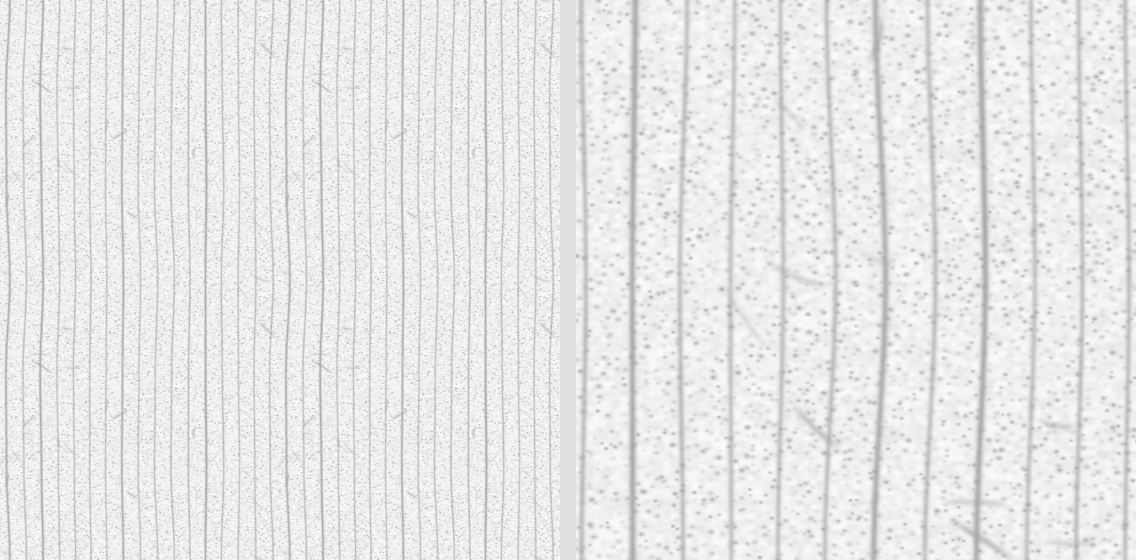
Left: the whole. Right: its middle third, enlarged.
Reproduce this texture procedurally as a Shadertoy shader.

```glsl
const float TAU = 6.2831853;
const float TILES = 2.0;    // repeats across and down
const float LINES = 17.0;   // laid lines in one repeat
const int FIBRES = 20;      // loose fibres in one repeat
const vec3 PAPER = vec3(0.982);
const vec3 INK = vec3(0.64);
const vec3 FIBRE = vec3(0.70);

float hash(vec2 p) {
    vec3 q = fract(p.xyx * vec3(0.1031, 0.1030, 0.0973));
    q += dot(q, q.yzx + 33.33);
    return fract((q.x + q.y) * q.z);
}

// Value noise over the unit tile, wrapping after a whole number of cells
float wrapNoise(vec2 uv, vec2 cells, float seed) {
    vec2 p = uv * cells;
    vec2 i = floor(p);
    vec2 f = fract(p);
    f = f * f * (3.0 - 2.0 * f);
    vec2 a = mod(i, cells) + seed;
    vec2 b = mod(i + 1.0, cells) + seed;
    return mix(mix(hash(a), hash(vec2(b.x, a.y)), f.x),
               mix(hash(vec2(a.x, b.y)), hash(b), f.x), f.y);
}

float softStroke(float dist, float width) {
    float t = dist / width;
    return exp(-t * t);
}

// Gently wavering vertical lines, some heavier than the rest
float laidLines(vec2 uv, float pixel) {
    float sway = (wrapNoise(uv, vec2(5.0, 3.0), 11.0) - 0.5) * 0.018;
    float x = (uv.x + sway) * LINES;
    float id = mod(floor(x), LINES);
    float heavy = 1.0 - step(0.5, mod(mod(id + 15.0, LINES), 5.0));
    float width = max(mix(0.0035, 0.0042, heavy), 0.7 * pixel);
    float wear = 0.93 + 0.14 * wrapNoise(uv, vec2(LINES, 14.0), 37.0);
    float strength = mix(0.58, 0.82, heavy) + 0.06 * (hash(vec2(id, 5.0)) - 0.5);
    return softStroke((fract(x) - 0.5) / LINES, width) * strength * wear;
}

// Soft oval flecks, one jittered inside every cell, mostly faint
float flecks(vec2 uv, vec2 cells, vec2 size, float seed) {
    vec2 p = uv * cells;
    float cover = 0.0;
    for (int y = -1; y <= 1; y++) {
        for (int x = -1; x <= 1; x++) {
            vec2 cell = floor(p) + vec2(x, y);
            vec2 id = mod(cell, cells) + seed;
            vec2 jitter = vec2(hash(id), hash(id + 131.0));
            float scale = mix(0.7, 1.25, hash(id + 257.0));
            float tone = hash(id + 389.0);
            vec2 d = (p - cell - jitter) / (cells * size * scale);
            cover = max(cover, exp(-dot(d, d)) * mix(0.05, 1.0, tone * tone));
        }
    }
    return cover;
}

// One short curved strand, fading towards both ends
float strand(vec2 p, float angle, float halfLength, float bend, float width) {
    float c = cos(angle);
    float s = sin(angle);
    vec2 q = vec2(c * p.x + s * p.y, c * p.y - s * p.x);
    float t = q.x / halfLength;
    float taper = 1.0 - smoothstep(0.35, 1.0, abs(t));
    return softStroke(q.y - bend * (t * t - 0.4), width) * taper;
}

float looseFibres(vec2 uv, float pixel) {
    float cover = 0.0;
    for (int i = 0; i < FIBRES; i++) {
        float id = float(i);
        vec2 centre = vec2(hash(vec2(id, 71.0)), hash(vec2(id, 93.0)));
        vec2 p = fract(uv - centre + 0.5) - 0.5;
        float angle = 0.5 * TAU * hash(vec2(id, 17.0));
        float halfLength = mix(0.025, 0.052, hash(vec2(id, 29.0)));
        float bend = 0.016 * (hash(vec2(id, 43.0)) - 0.5);
        float strength = mix(0.25, 0.8, hash(vec2(id, 59.0)));
        float width = max(0.0042, 0.7 * pixel);
        cover = max(cover, strand(p, angle, halfLength, bend, width) * strength);
    }
    return cover;
}

void mainImage(out vec4 fragColor, in vec2 fragCoord) {
    vec2 uv = fract(fragCoord / iResolution.xy * TILES);
    float pixel = TILES / iResolution.x;

    // Paper with fine grain
    float grain = wrapNoise(uv, vec2(120.0, 170.0), 131.0);
    vec3 color = PAPER - 0.065 * grain;

    // Scattered flecks
    vec2 fleckSize = max(vec2(0.0032, 0.0024), 0.5 * pixel);
    color = mix(color, INK, 0.8 * flecks(uv, vec2(94.0, 106.0), fleckSize, 203.0));

    // Fibres and laid lines
    color = mix(color, FIBRE, looseFibres(uv, pixel));
    color = mix(color, INK, laidLines(uv, pixel));

    fragColor = vec4(color, 1.0);
}
```
